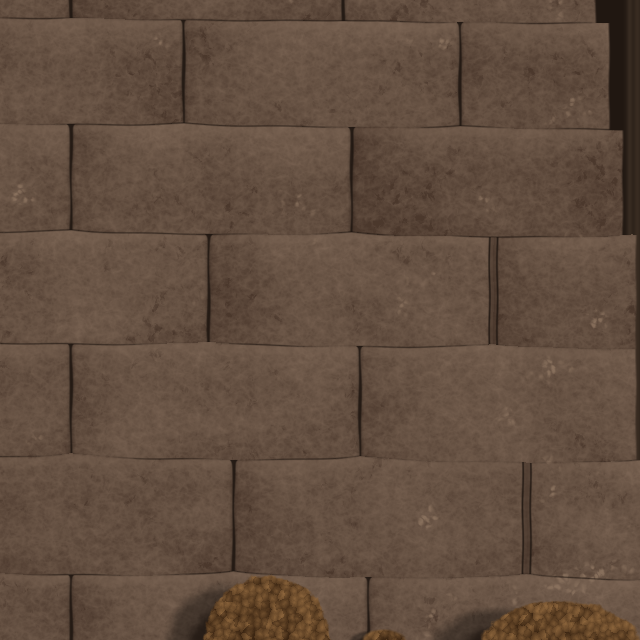
Reproduce this texture procedurally as a Shadertoy shader.

```glsl
// A weathered brown retaining wall in staggered courses, with dry round shrubs at its foot.

const vec3 STONE_DARK  = vec3(0.310, 0.235, 0.188);
const vec3 STONE_MID   = vec3(0.396, 0.316, 0.259);
const vec3 STONE_LIGHT = vec3(0.465, 0.378, 0.314);
const vec3 CHIP        = vec3(0.590, 0.490, 0.405);
const vec3 GAP         = vec3(0.125, 0.090, 0.068);
const vec3 POST        = vec3(0.220, 0.170, 0.130);
const vec3 SHRUB_DARK  = vec3(0.230, 0.145, 0.070);
const vec3 SHRUB_LIGHT = vec3(0.510, 0.365, 0.215);

vec2 hash2(vec2 p) {
    vec3 q = fract(p.xyx * vec3(0.1031, 0.1030, 0.0973));
    q += dot(q, q.yzx + 33.33);
    return fract((q.xx + q.yz) * q.zy);
}

// Distance to the nearest scattered point (x) and that cell's random value (y).
vec2 cellular(vec2 p) {
    vec2 cell = floor(p), nearest = vec2(9.0, 0.0);
    for (int j = -1; j <= 1; j++)
    for (int i = -1; i <= 1; i++) {
        vec2 id = cell + vec2(i, j), rnd = hash2(id + 50.0);
        float d = length(id + rnd - p);
        if (d < nearest.x) nearest = vec2(d, rnd.x);
    }
    return nearest;
}

// Layered, folded sines, roughly -1 to 1.
float mottle(vec2 p) {
    float sum = 0.0, amp = 0.5;
    for (int i = 0; i < 5; i++) {
        sum += amp * sin(p.x + 1.7 * sin(p.y)) * cos(p.y - 1.3 * sin(0.8 * p.x));
        p = mat2(1.35, 1.15, -1.15, 1.35) * p + 2.3;
        amp *= 0.68;
    }
    return sum;
}

// Course number as a fraction; courses grow taller downwards.
float courseAt(float down) {
    return (sqrt(0.02624 + 0.0088 * (down - 0.029)) - 0.162) / 0.0044;
}

float blockWidth(float row) { return 0.432 + 0.0065 * row; }

// Horizontal position counted in blocks.
float blockAt(float x, float row) {
    float start = mod(row, 2.0) > 0.5 ? 0.111 : 0.287 + 0.0195 * row;
    return (x - start) / blockWidth(row);
}

// Dark core that fades out over a soft rim.
float line(float d, float halfWidth, float soft) {
    return 1.0 - smoothstep(halfWidth - soft, halfWidth + soft, abs(d));
}

vec3 wall(vec2 p, float px) {
    // Courses tilt slightly and each face bulges over the one below.
    float down = 1.0 - p.y - 0.009 * (p.x - 0.2) + 0.0007 * sin(p.x * 41.0 + 3.0 * sin(p.y * 9.0));
    float course = courseAt(down), seam = round(course);
    float face = fract(blockAt(p.x, seam - 1.0));
    float bulge = 1.0 - pow(abs(2.0 * face - 1.0), 4.0);
    float sag = (0.002 + 0.0015 * max(seam, 0.0)) * (bulge - 0.5);
    course = courseAt(down - sag * (1.0 - 2.0 * abs(course - seam)));
    float row = floor(course), height = 0.162 + 0.0044 * row;
    float top = (course - row) * height, bottom = height - top;

    // Block position and the upright joints.
    float wave = 0.0006 * sin(p.y * 60.0 + row * 2.0);
    float block = blockAt(p.x + wave, row), width = blockWidth(row);
    float joint = round(block), jointX = (block - joint) * width;
    float left = fract(block) * width, right = width - left;
    vec2 id = vec2(floor(block), row);
    bool doubled = joint == 1.0 && row > 1.5 && mod(row, 2.0) < 0.5;

    // Rough stone: broad stains, pits, fine grit and sparse creases.
    vec2 warped = p + 0.006 * vec2(mottle(p * 45.0), mottle(p * 52.0 + 4.0));
    float stain = mottle(p * vec2(12.0, 15.0) + hash2(id + 9.0) * 20.0);
    float pits = cellular(warped * vec2(64.0, 72.0)).x - 0.48;
    float grit = cellular(warped * vec2(140.0, 165.0)).x - 0.48;
    float fleck = mottle(p * vec2(110.0, 130.0) + 5.0);
    float tone = 0.05 + 0.45 * stain + 0.50 * pits + 0.55 * grit + 0.34 * fleck;
    tone -= 0.7 * smoothstep(0.35, 0.8, mottle(warped * vec2(90.0, 75.0))) * smoothstep(-0.3, 0.5, -stain);
    tone += 0.5 * (hash2(id + 3.0).y - 0.5);
    tone += 0.40 * (1.0 - smoothstep(0.0, 0.07, top)) * smoothstep(0.0, 0.12, left);
    tone -= 0.65 * exp(-left / 0.045) + 0.20 * exp(-right / 0.025) + 0.22 * exp(-bottom / 0.025);
    vec3 color = mix(STONE_MID, tone > 0.0 ? STONE_LIGHT : STONE_DARK, min(abs(tone), 1.2));
    float chips = smoothstep(0.5, 0.9, mottle(p * 17.0 + 7.0));
    chips *= 1.0 - smoothstep(0.1, 0.45, cellular(warped * 75.0 + 3.0).x);
    color = mix(color, CHIP, 0.65 * chips);

    // Lit ledge, and a thin seam that comes and goes.
    float ledge = smoothstep(0.0, 0.004, top) * (1.0 - smoothstep(0.006, 0.022, top));
    color = mix(color, STONE_LIGHT, 0.35 * ledge);
    float seamDark = 0.42 + 0.42 * sin(p.x * 17.0 + seam * 2.6 + 2.0 * sin(p.x * 7.0 + seam)) + 0.25 * fleck;
    color = mix(color, GAP, clamp(seamDark, 0.08, 0.72) * line(min(top, bottom), 0.0009, 0.0016));

    // Joints vary in width and flare where the course above ends.
    float gapWidth = 0.0019 + 0.0007 * sin(p.y * 37.0 + row * 4.0 + joint) + 0.004 * exp(-top / 0.003);
    float gap = doubled ? abs(jointX) - 0.006 : jointX;
    color = mix(color, GAP, 0.25 * line(jointX, 0.004, 0.004));
    color = mix(color, GAP, 0.90 * line(gap, doubled ? 0.0014 : gapWidth, 0.0017));
    if (doubled) color = mix(color, STONE_DARK, 0.5 * line(jointX, 0.004, 0.001));

    // Stepped right-hand end in front of a shaded post.
    float end = row > 3.5 ? 2.0 : min(0.951 + 0.021 * row, 0.993);
    vec3 behind = mix(GAP, POST, smoothstep(0.972, 0.985, p.x) * (0.8 + 0.2 * sin(p.x * 500.0)));
    return mix(color, behind, smoothstep(end - px, end + 2.0 * px, p.x + wave));
}

// Shrub made of small dry clumps, with a shadow cast to its left.
vec3 shrub(vec3 color, vec2 p, vec2 center, vec2 radius, float px) {
    float ragged = 0.05 * mottle(p * 70.0);
    float shade = length((p - center + vec2(0.7, 0.05) * radius) / radius) + ragged;
    color *= 1.0 - 0.35 * (1.0 - smoothstep(0.75, 1.0, shade));
    color = mix(color, GAP, 0.8 * (1.0 - smoothstep(0.4, 0.65, shade)));
    float body = length((p - center) / radius) + ragged;
    vec2 clump = cellular(p * vec2(95.0, 80.0) + 0.3 * mottle(p * 130.0));
    float light = 0.85 - 0.75 * clump.x + 0.5 * (clump.y - 0.5) + 0.15 * (p.y - center.y) / radius.y;
    vec3 leaf = mix(SHRUB_DARK, SHRUB_LIGHT, clamp(light, 0.0, 1.15));
    float soft = 1.5 * px / radius.y;
    return mix(leaf, color, smoothstep(1.0 - soft, 1.0 + soft, body));
}

void mainImage(out vec4 fragColor, in vec2 fragCoord) {
    vec2 p = fragCoord / iResolution.xy;
    float px = 1.0 / iResolution.y;
    vec3 color = wall(p, px);
    color = shrub(color, p, vec2(0.600, -0.004), vec2(0.035, 0.020), px);
    color = shrub(color, p, vec2(0.875, -0.012), vec2(0.125, 0.073), px);
    color = shrub(color, p, vec2(0.417, 0.000), vec2(0.098, 0.100), px);
    fragColor = vec4(color, 1.0);
}
```
